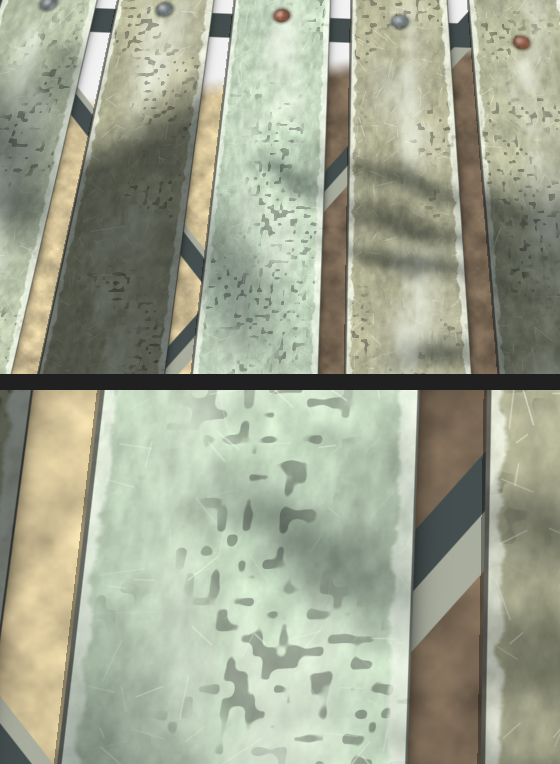
Top, the full canvas; bottom, a detail of the centre.
A Shadertoy shader for this texture:

```glsl
// Worn, painted slats fanning toward the viewer over sandy ground, with rivets and leaf shade.
// A perspective lattice gives each pixel a slat index and a position across that slat;
// noise, hashed scratches and soft shadow shapes then weather the paint.

const float SLAT_FILL = 0.835;   // share of one pitch covered by a slat
const vec3 OLIVE = vec3(0.66, 0.66, 0.55);
const vec3 MINT = vec3(0.73, 0.80, 0.71);
const vec3 WORN = vec3(0.93, 0.95, 0.90);
const vec3 STEEL = vec3(0.27, 0.31, 0.31);
const vec3 PALE_STEEL = vec3(0.66, 0.68, 0.62);
const vec3 SAND = vec3(0.86, 0.79, 0.62);
const vec3 EARTH = vec3(0.50, 0.43, 0.35);
const vec3 RUST = vec3(0.50, 0.33, 0.25);

float hash(vec2 p) { return fract(sin(dot(p, vec2(127.1, 311.7))) * 43758.5453); }

float noise(vec2 p) {
    vec2 i = floor(p), f = fract(p);
    f = f * f * (3.0 - 2.0 * f);
    return mix(mix(hash(i), hash(i + vec2(1, 0)), f.x),
               mix(hash(i + vec2(0, 1)), hash(i + vec2(1, 1)), f.x), f.y);
}

float fbm(vec2 p) {
    float sum = 0.0, amp = 0.533;
    for (int k = 0; k < 4; k++) {
        sum += amp * noise(p);
        p = p * 2.03 + 7.3;
        amp *= 0.5;
    }
    return sum;
}

float segment(vec2 p, vec2 a, vec2 b) {
    vec2 d = b - a;
    return length(p - a - d * clamp(dot(p - a, d) / dot(d, d), 0.0, 1.0));
}

// Signed distance to the infinite line through a and b
float lineSide(vec2 p, vec2 a, vec2 b) {
    vec2 d = normalize(b - a);
    return d.x * (p.y - a.y) - d.y * (p.x - a.x);
}

float fill(float d, float px) { return 1.0 - smoothstep(-px, px, d); }

// One hashed hairline per grid cell
float scratches(vec2 p, float scale, float px) {
    vec2 cell = floor(p * scale), q = fract(p * scale) - 0.5;
    float angle = 6.2832 * hash(cell + 3.1);
    vec2 dir = vec2(cos(angle), sin(angle)) * mix(0.1, 0.36, hash(cell + 5.7));
    vec2 mid = 0.2 * (vec2(hash(cell), hash(cell + 9.2)) - 0.5);
    float d = segment(q, mid - dir, mid + dir) / scale;
    return fill(d - 0.0006, px) * hash(cell + 1.9) * step(0.35, hash(cell + 8.4));
}

// Soft ellipse, sheared by slope
float blob(vec2 p, vec2 centre, vec2 radius, float slope) {
    vec2 d = p - centre;
    d.y -= slope * d.x;
    d /= radius;
    return exp(-dot(d, d));
}

// Leaf shade, in slat number across and depth down
float leafShade(vec2 v) {
    v += 0.07 * (vec2(fbm(v * vec2(3, 8)), fbm(v * vec2(3, 8) + 20.0)) - 0.5);
    float shade = 0.9 * blob(v, vec2(0.35, 0.36), vec2(0.5, 0.13), 0.18);
    shade += 0.6 * blob(v, vec2(0.7, 0.21), vec2(0.25, 0.09), 0.0);
    shade += 0.7 * blob(v, vec2(0.6, 0.56), vec2(0.3, 0.1), 0.1);
    float second = smoothstep(0.93, 0.97, v.x) * (1.0 - smoothstep(1.86, 1.92, v.x));
    shade += second * smoothstep(0.32, 0.52, v.y + 0.22 * (v.x - 1.0));
    shade += 0.65 * blob(v, vec2(2.58, 0.47), vec2(0.25, 0.035), 0.12);
    shade += 0.75 * blob(v, vec2(2.2, 0.75), vec2(0.4, 0.15), 0.3);
    for (float k = 0.0; k < 3.0; k++)
        shade += 0.8 * blob(v, vec2(3.45, 0.49 + 0.105 * k), vec2(0.6, 0.036), 0.1);
    shade += 0.8 * blob(v, vec2(3.65, 0.94), vec2(0.3, 0.05), 0.0);
    shade += 0.85 * smoothstep(3.9, 4.0, v.x) * smoothstep(0.42, 0.6, v.y);
    return clamp(shade, 0.0, 1.0);
}

// Bright sky, ground, crossing braces and the rail
vec3 underside(vec2 p, float px) {
    vec3 col = mix(SAND, EARTH, smoothstep(0.6, 0.9, p.x)) * (0.7 + 0.5 * fbm(p * 28.0));
    col = mix(vec3(0.95), col, smoothstep(-0.03, 0.03, p.y - 0.32 + 0.15 * p.x));
    float rising = lineSide(p, vec2(0.47, 0.957), vec2(0.9, 0.478));
    float falling = lineSide(p, vec2(0.225, 0.303), vec2(0.523, 0.684));
    col = mix(col, mix(STEEL, PALE_STEEL, fill(-rising, px)), fill(abs(rising) - 0.035, px));
    col = mix(col, mix(STEEL, PALE_STEEL, fill(falling + 0.015, px)), fill(abs(falling) - 0.03, px));
    return mix(col, STEEL, fill(abs(p.y - 0.043 - 0.042 * p.x) - 0.032, px));
}

vec3 paintedSlat(vec2 p, float across, float i, float left, float right, float px) {
    vec2 local = vec2(left, p.y) + i * 3.7;
    float grain = fbm(local * vec2(70, 45)), stain = fbm(local * 9.0);
    float mint = (0.5 + 0.5 * cos(3.1416 * i)) * exp(-0.3 * abs(i - 2.0)) * (1.0 - 0.8 * step(3.5, i));
    vec3 col = mix(OLIVE, MINT, mint) * (0.72 + 0.28 * stain + 0.28 * grain);

    // Polished centre, dark pits and hairlines
    float centre = exp(-pow(abs(across - 0.44) / 0.2, 2.0));
    col = mix(col, WORN, 0.65 * centre * smoothstep(0.35, 0.75, fbm(local * vec2(11, 6) + 4.0)));
    col *= 1.0 - 0.3 * smoothstep(0.66, 0.78, noise(local * 90.0)) * smoothstep(0.45, 0.7, stain);
    float hair = 0.0;
    for (float k = 0.0; k < 4.0; k++) hair += scratches(local + k * 1.37, 8.0 + 5.0 * k, px);
    col = mix(col, WORN, min(0.55 * hair, 0.7));
    float gouge = segment(p, vec2(0.845, 0.72), vec2(0.707, 0.967)) + 0.006 * grain;
    col = mix(col, MINT * 1.1, 0.65 * fill(gouge - 0.009, px));

    // Chipped rims with a thin dark outline
    float chip = 0.018 * (fbm(local * vec2(20, 45)) - 0.5);
    float rim = fill(min(left, right - 0.003) - 0.015 + chip, 0.003);
    col = mix(col, WORN, rim * (0.45 + 0.5 * grain));
    col *= 1.0 - 0.55 * fill(min(left, right + 0.002) - 0.004, px);
    col *= mix(vec3(1.06), vec3(0.50, 0.52, 0.53), leafShade(vec2(i + across, p.y)));

    // Rivets: steel, or rusty on the later even slats
    float rusty = step(1.5, i) * (1.0 - mod(i, 2.0));
    vec2 r = vec2((across - 0.425) * 0.32, p.y - 0.01 - 0.016 * i - 0.04 * step(3.5, i));
    float head = length(r * vec2(1.0, 1.25)) - 0.022;
    col *= 1.0 - 0.4 * fill(head - 0.004, 0.008);
    vec3 metal = mix(vec3(0.46, 0.49, 0.50), RUST, rusty) * (0.65 + 0.6 * grain);
    metal += 0.3 * blob(r, vec2(-0.005), vec2(0.01), 0.0);
    return mix(col, metal, fill(head, px));
}

void mainImage(out vec4 fragColor, in vec2 fragCoord) {
    vec2 p = fragCoord / iResolution.xy;
    p = vec2(p.x * 1.5, 1.0 - p.y);   // depth grows downward
    float px = 1.0 / iResolution.y;
    // Pitch and origin both change with depth
    float pitch = mix(0.3125, 0.411, p.y), s = (p.x + 0.3125 * p.y) / pitch;
    float i = floor(s), across = s - i;
    float left = across * pitch - 0.003, right = (SLAT_FILL - across) * pitch;
    vec3 col = underside(p, px) * (1.0 - 0.35 * exp(-120.0 * max(-right, 0.0)));
    col = mix(col, paintedSlat(p, across, i, left, right, px), fill(-min(left, right), px));
    fragColor = vec4(clamp(col, 0.0, 1.0), 1.0);
}
```
